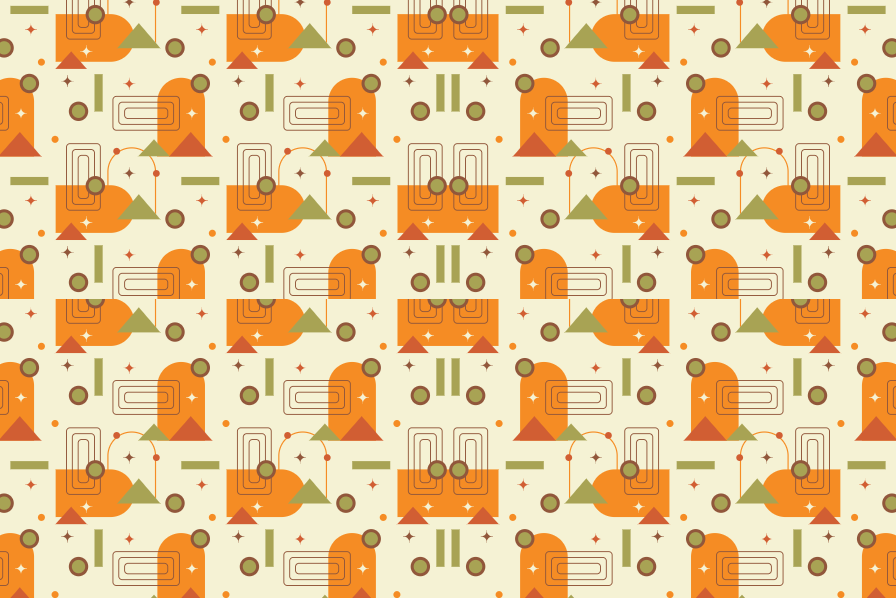
Give the GLSL for this pattern, as a WebGL 1 fragment shader.

```glsl
precision highp float;
uniform vec2 u_resolution;

const vec3 CREAM = vec3(0.96, 0.95, 0.83);
const vec3 ORANGE = vec3(0.96, 0.55, 0.14);
const vec3 OLIVE = vec3(0.66, 0.64, 0.33);
const vec3 BROWN = vec3(0.57, 0.34, 0.23);
const vec3 RED = vec3(0.82, 0.37, 0.20);
const float TILE = 146.5;

vec2 cell;      // position in the repeating field, y downwards
float pixel;    // size of one pixel in design units
vec3 color;

// Offset to the nearest repeat of a centre
vec2 from(float x, float y) {
  return mod(cell - vec2(x, y) + 0.5 * TILE, TILE) - 0.5 * TILE;
}

void paint(float d, vec3 ink) {
  color = mix(color, ink, clamp(0.5 - d / pixel, 0.0, 1.0));
}

float box(vec2 q, vec2 halfSize) {
  vec2 d = abs(q) - halfSize;
  return length(max(d, 0.0)) + min(max(d.x, d.y), 0.0);
}

// Apex at the origin, base below
float triangle(vec2 q, float halfWidth, float height) {
  float side = (abs(q.x) * height - q.y * halfWidth) / length(vec2(halfWidth, height));
  return max(q.y - height, side);
}

// Distance to an endless upright arch
float archEdge(vec2 q) {
  return length(vec2(q.x, min(q.y, 0.0))) - 20.4;
}

float arch(vec2 q) {
  return max(archEdge(q), q.y - 47.0);
}

// Four points with concave arcs between them
float star(vec2 q) {
  vec2 a = abs(q);
  return max(max(a.x, a.y) - 5.0, 5.0 - length(5.0 - a));
}

void paintRing(vec2 q) {
  paint(length(q) - 8.3, BROWN);
  paint(length(q) - 5.7, OLIVE);
}

// Three concentric rounded outlines
void paintNest(vec2 q) {
  for (int i = 0; i < 3; i++) {
    vec2 halfSize = vec2(28.5, 14.5) - 5.0 * float(i);
    float d = box(q, halfSize - 3.0) - 3.0;
    paint(abs(d) - 0.4, BROWN);
  }
}

void main() {
  vec2 uv = gl_FragCoord.xy / u_resolution;
  cell = vec2(uv.x, 1.0 - uv.y) * vec2(768.0, 512.0);
  pixel = 768.0 / u_resolution.x;

  // Mirror left to right, restart the rows at mid height
  cell.x = min(cell.x, 768.0 - cell.x);
  if (cell.y > 256.0) cell.y -= 243.3;
  color = CREAM;

  // Solid arches, one upright and one lying down
  paint(arch(from(155.3, 87.0)), ORANGE);
  vec2 lying = from(94.7, 179.0);
  paint(arch(vec2(lying.y, -lying.x)), ORANGE);

  // Nested outlines and the thin wire arch
  paintNest(from(125.3, 97.0));
  paintNest(from(71.5, 151.5).yx);
  vec2 wire = from(112.9, 147.0);
  paint(max(abs(archEdge(wire)) - 0.5, wire.y - 36.0), ORANGE);

  // Triangles
  paint(triangle(from(163.5, 113.0), 18.5, 21.0), RED);
  paint(triangle(from(61.0, 190.5), 13.5, 15.0), RED);
  paint(triangle(from(119.0, 166.3), 18.5, 21.5), OLIVE);
  paint(triangle(from(132.0, 119.3), 13.5, 14.5), OLIVE);

  // Bars
  paint(box(from(84.5, 79.5), vec2(3.5, 16.0)), OLIVE);
  paint(box(from(171.7, 155.0), vec2(16.3, 3.5)), OLIVE);

  // Stars
  paint(star(from(164.5, 97.0)), CREAM);
  paint(star(from(74.0, 190.5)), CREAM);
  paint(star(from(57.8, 69.5)), BROWN);
  paint(star(from(110.8, 148.3)), BROWN);
  paint(star(from(110.8, 71.7)), RED);
  paint(star(from(173.0, 171.7)), RED);

  // Dots
  paint(length(from(182.0, 199.7)) - 3.0, ORANGE);
  paint(length(from(193.7, 119.3)) - 3.0, ORANGE);
  paint(length(from(100.0, 129.5)) - 2.9, RED);
  paint(length(from(134.0, 148.5)) - 2.9, RED);

  // Ringed discs
  paintRing(from(171.7, 71.5));
  paintRing(from(67.3, 95.3));
  paintRing(from(81.7, 159.0));
  paintRing(from(150.0, 187.5));

  gl_FragColor = vec4(color, 1.0);
}
```
